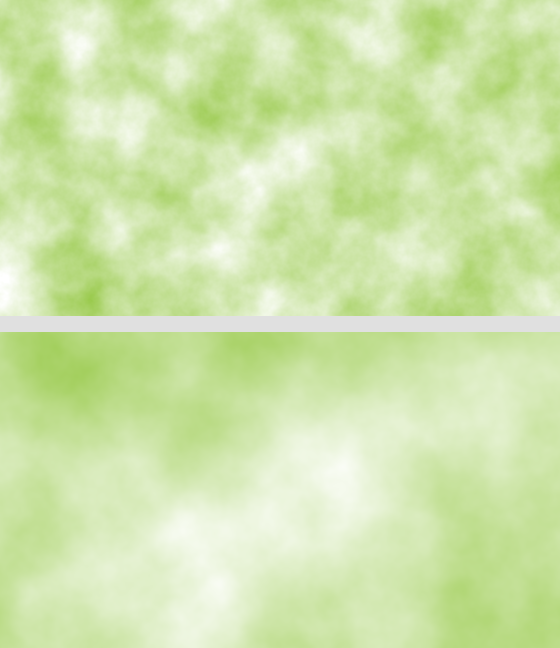
Top: the whole. Bottom: its middle third, enlarged.
Reproduce this texture procedurally as a Shadertoy shader.

```glsl
// Soft mottled clouds of fresh green and white, built from fractal gradient noise.

#define BASE_SCALE 4.0     // largest cloud cells per canvas height
#define OCTAVES 6          // layers of detail
#define GAIN 0.5           // strength of each finer layer
#define CONTRAST 0.63      // spread of the tones
#define GREEN_LEVEL 0.487  // average amount of green
#define LEAF_GREEN vec3(0.602, 0.792, 0.300)
#define CLOUD_WHITE vec3(1.0)

// Unit gradient with a pseudo-random direction for each lattice cell
vec2 cellGradient(vec2 cell) {
    uvec2 h = uvec2(ivec2(cell)) * 1664525u + 1013904223u;
    h.x += h.y * 1664525u;
    h.y += h.x * 1664525u;
    h ^= h >> 16u;
    h.x += h.y * 1664525u;
    h.x ^= h.x >> 16u;
    float angle = 6.28319 * float(h.x & 65535u) / 65536.0;
    return vec2(cos(angle), sin(angle));
}

// Gradient noise with quintic interpolation, centred on zero
float gradientNoise(vec2 p) {
    vec2 cell = floor(p);
    vec2 f = p - cell;
    vec2 w = f * f * f * (f * (f * 6.0 - 15.0) + 10.0);
    vec2 e = vec2(1.0, 0.0);
    float a = dot(cellGradient(cell), f);
    float b = dot(cellGradient(cell + e.xy), f - e.xy);
    float c = dot(cellGradient(cell + e.yx), f - e.yx);
    float d = dot(cellGradient(cell + e.xx), f - e.xx);
    return mix(mix(a, b, w.x), mix(c, d, w.x), w.y);
}

// Sum of octaves, each turned to hide the lattice
float cloudNoise(vec2 p) {
    mat2 turnAndDouble = 2.0 * mat2(0.8, 0.6, -0.6, 0.8);
    float sum = 0.0;
    float amplitude = 1.0;
    for (int i = 0; i < OCTAVES; i++) {
        sum += amplitude * gradientNoise(p);
        p = turnAndDouble * p + vec2(17.3, 9.1);
        amplitude *= GAIN;
    }
    return sum;
}

void mainImage(out vec4 fragColor, in vec2 fragCoord) {
    vec2 uv = fragCoord / iResolution.y;
    mat2 tilt = mat2(0.82, 0.57, -0.57, 0.82);
    float clouds = cloudNoise(tilt * uv * BASE_SCALE + vec2(31.7, 12.4));

    // Tint from white to green
    float green = clamp(GREEN_LEVEL + CONTRAST * clouds, 0.0, 1.0);
    fragColor = vec4(mix(CLOUD_WHITE, LEAF_GREEN, green), 1.0);
}
```
